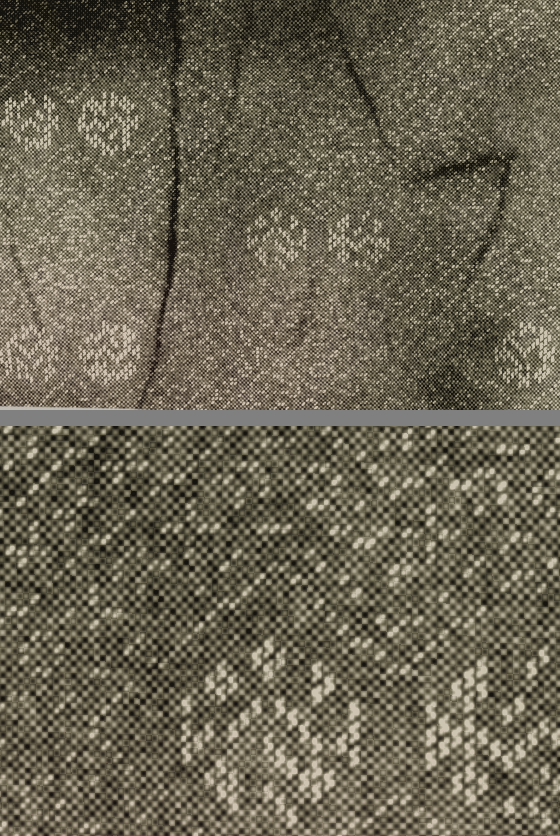
Top: the whole. Bottom: its middle third, enlarged.
Give the GLSL for this texture, as a WebGL 2 fragment shader.

```glsl
#version 300 es
precision highp float;
// Creased olive damask: paired medallions in a half-drop lattice of dashed lozenges and small flowers.
uniform vec2 u_resolution;
out vec4 outColor;

const float THREADS = 140.0;   // weave cells across the width

float hash(vec2 p) {
  vec3 q = fract(p.xyx * vec3(0.1031, 0.1030, 0.0973));
  q += dot(q, q.yzx + 33.33);
  return fract((q.x + q.y) * q.z);
}

float noise(vec2 p) {
  vec2 i = floor(p), f = fract(p);
  f = f * f * (3.0 - 2.0 * f);
  return mix(mix(hash(i), hash(i + vec2(1, 0)), f.x),
             mix(hash(i + vec2(0, 1)), hash(i + vec2(1, 1)), f.x), f.y);
}

// Offset from the nearer medallion of a pair, folded into one quadrant
vec2 fold(vec2 v) {
  return abs(vec2(abs(v.x) - 0.072, v.y));
}

float lozenge(vec2 v) {
  return dot(fold(v), vec2(0.85, 1.0));
}

// Offset from the closest medallion pair of the half-drop lattice
vec2 nearestPair(vec2 p) {
  vec2 period = vec2(0.886, 0.417);
  vec2 a = p - vec2(0.57, 0.307), b = a - 0.5 * period;
  a -= period * round(a / period);
  b -= period * round(b / period);
  return lozenge(a) < lozenge(b) ? a : b;
}

// Dashed chevron at distance w
float chevron(float d, float w, float along, float gap) {
  return step(abs(d - w), 0.0036) * step(gap, fract(along / 0.034));
}

// Four-spot flowers in a band that starts at distance w
float flowers(float d, float w, float along) {
  vec2 f = abs(fract(vec2(d - w, along) / 0.05) - 0.5);
  vec2 spot = step(abs(f - 0.2), vec2(0.125));
  return spot.x * spot.y * step(w, d) * step(d, w + 0.05);
}

float trellis(vec2 p) {
  vec2 v = nearestPair(p), m = fold(v);
  float d = lozenge(v), along = 0.85 * m.x - m.y;
  float a = max(chevron(d, 0.098, along, 0.12), chevron(d, 0.122, along, 0.4));
  float b = max(chevron(d, 0.2, along, 0.12), 0.8 * chevron(d, 0.265, along, 0.4));
  return max(max(a, b), max(flowers(d, 0.138, along), flowers(d, 0.211, along)));
}

// Ragged round medallion with petals and a spotted heart
float medallion(vec2 p) {
  vec2 m = fold(nearestPair(p));
  float r = max(max(m.x, m.y), 0.74 * (m.x + m.y)) / 0.054;
  float petal = step(0.56, r) * step(r, 1.0) * step(-0.7, cos(8.0 * atan(m.y, m.x)));
  return max(petal, step(r, 0.5) * step(0.0, cos(m.x * 290.0) * cos(m.y * 220.0)));
}

// Soft padded stitch inside one cell
float stitch(vec2 f) {
  vec2 e = smoothstep(0.0, 0.3, 0.5 - abs(f - 0.5));
  return e.x * e.y;
}

// Crease: narrow valley, wide faint shade and a pale lip on its right
float crease(vec2 p, vec2 a, vec2 b, float width) {
  vec2 ab = b - a, ap = p - a;
  float h = clamp(dot(ap, ab) / dot(ab, ab), 0.0, 1.0);
  vec2 e = ap - ab * h;
  float d = length(e) / width, lip = length(e - vec2(2.5 * width, 0.0)) / width;
  return (exp(-d * d) + 0.2 * exp(-d * d / 16.0) - 0.3 * exp(-lip * lip)) * (0.5 + 0.5 * sin(3.1416 * h));
}

float creases(vec2 p) {
  p += 0.016 * (vec2(noise(p * 22.0), noise(p * 22.0 + 40.0)) - 0.5);
  float c = 0.5 * crease(p, vec2(0.313, 0.74), vec2(0.31, 0.46), 0.007);
  c += 0.9 * crease(p, vec2(0.31, 0.46), vec2(0.303, 0.27), 0.005);
  c += 0.9 * crease(p, vec2(0.306, 0.31), vec2(0.282, 0.12), 0.005);
  c += 0.5 * crease(p, vec2(0.282, 0.12), vec2(0.252, 0.0), 0.005);
  c += 0.5 * crease(p, vec2(0.60, 0.68), vec2(0.70, 0.46), 0.006);
  c += 0.3 * crease(p, vec2(0.447, 0.73), vec2(0.39, 0.43), 0.007);
  c += 0.6 * crease(p, vec2(0.73, 0.412), vec2(0.91, 0.452), 0.01);
  c += 0.55 * crease(p, vec2(0.905, 0.45), vec2(0.895, 0.36), 0.007);
  c += 0.55 * crease(p, vec2(0.895, 0.36), vec2(0.83, 0.22), 0.008);
  c += 0.35 * crease(p, vec2(0.01, 0.33), vec2(0.075, 0.14), 0.007);
  return c + 0.3 * crease(p, vec2(0.575, 0.24), vec2(0.53, 0.11), 0.01);
}

float glow(vec2 p, vec2 center, float radius) {
  vec2 v = (p - center) / radius;
  return exp(-dot(v, v));
}

void main() {
  vec2 p = gl_FragCoord.xy / u_resolution.x;
  vec2 c = THREADS * (p + 0.014 * (vec2(noise(p * 6.0), noise(p * 6.0 + 17.0)) - 0.5));

  // Plain weave with uneven yarn
  float yarn = noise(c * vec2(0.5, 2.0)) + noise(c * vec2(2.0, 0.5) + 9.0) - 1.0;
  float tone = 0.44 + 0.32 * sin(6.2832 * c.x) * sin(6.2832 * c.y) + 0.18 * yarn;
  tone += 0.24 * (hash(floor(c * 2.0)) - 0.5);

  // Raised figures, worn unevenly; medallion stitches are two cells tall
  float wear = 0.5 + 0.5 * noise(p * 9.0 + 3.0);
  vec2 cell = floor(c);
  float raised = trellis((cell + 0.5) / THREADS) * stitch(fract(c)) * (0.65 + 0.35 * hash(cell));
  vec2 tall = vec2(c.x, 0.5 * c.y + 0.5 * mod(cell.x, 2.0)), id = floor(tall);
  vec2 center = vec2(id.x + 0.5, 2.0 * (id.y + 0.5 - 0.5 * mod(id.x, 2.0))) / THREADS;
  float bold = medallion(center) * stitch(fract(tall)) * step(0.15, hash(id + 5.0));
  bold *= 1.0 - 0.8 * max(smoothstep(0.58, 0.66, p.y), smoothstep(0.35, 0.45, p.y) * step(0.8, p.x));
  tone += wear * (0.6 * raised + 0.75 * bold);

  // Light falls off to the top and left corner; stains and pale patches
  float top = smoothstep(0.56, 0.74, p.y) * (1.0 - smoothstep(0.5, 0.85, p.x));
  float corner = smoothstep(0.5, 0.72, p.y) * (1.0 - smoothstep(0.15, 0.42, p.x));
  float brown = smoothstep(0.42, 0.12, p.y) * smoothstep(0.8, 0.5, p.x);
  tone += 0.2 * (noise(p * 5.0) - 0.5) + 0.12 * (noise(p * 14.0) - 0.5);
  tone += 0.1 * brown + 0.09 * smoothstep(0.75, 1.0, p.x) + 0.1 * glow(p, vec2(0.05, 0.35), 0.17);
  tone -= 0.25 * top + 0.3 * corner + 0.08 * glow(p, vec2(0.38, 0.5), 0.12) + 0.55 * creases(p);
  tone -= 0.25 * glow(p, vec2(0.87, 0.13), 0.05) + 0.2 * glow(p, vec2(0.8, 0.02), 0.05);

  // Ink to olive to straw, warmer at the lower left; pale selvage below
  tone = clamp(tone, 0.0, 1.0);
  vec3 color = mix(vec3(0.08, 0.07, 0.05), vec3(0.42, 0.40, 0.31), min(2.0 * tone, 1.0));
  color = mix(color, vec3(0.80, 0.77, 0.69), max(2.0 * tone - 1.0, 0.0)) + brown * vec3(0.025, 0.0, 0.015);
  float edge = smoothstep(0.009, 0.005, p.y + 0.02 * p.x) * smoothstep(0.3, 0.22, p.x);
  outColor = vec4(mix(color, vec3(0.75, 0.73, 0.70), edge), 1.0);
}
```
